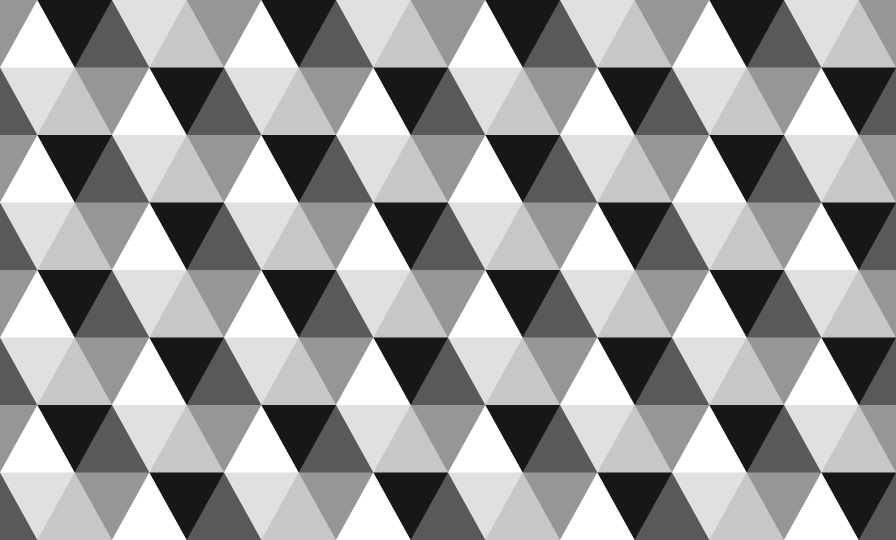
Give the GLSL for this pattern, as a Shadertoy shader.

```glsl
// Rows of grey equilateral triangles, six tones per repeat, alternate rows shifted by half a repeat.

const float TONES[6] = float[6](1.0, 0.09, 0.35, 0.88, 0.78, 0.59);

// Tone of the triangle at uv, with uv running over 0..1 across the canvas
float triangleTone(vec2 uv) {
    float down = (1.0 - uv.y) * 8.0;
    float row = floor(down);
    float v = down - row;

    // Horizontal unit is half a triangle side: six units per repeat, four repeats
    float u = uv.x * 24.0 + 3.0 * mod(row, 2.0);

    // Each slanted edge crossed moves on to the next triangle in the row
    float index = floor((u + v - 1.0) * 0.5) + floor((u - v - 1.0) * 0.5) + 1.0;
    return TONES[int(mod(index + 0.5, 6.0))];
}

void mainImage(out vec4 fragColor, in vec2 fragCoord) {
    // Average a 4 x 4 grid of samples inside the pixel to smooth the edges
    float tone = 0.0;
    for (int j = 0; j < 4; j++) {
        for (int i = 0; i < 4; i++) {
            vec2 offset = (vec2(i, j) + 0.5) / 4.0 - 0.5;
            tone += triangleTone((fragCoord + offset) / iResolution.xy);
        }
    }
    fragColor = vec4(vec3(tone / 16.0), 1.0);
}
```
